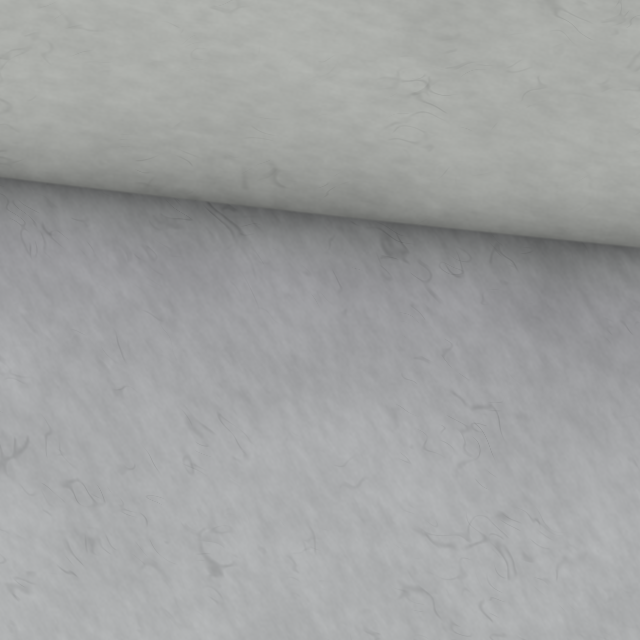
A WebGL 2 fragment shader for this texture:

```glsl
#version 300 es
precision highp float;

uniform vec2 u_resolution;
out vec4 fragColor;

const vec3 ROLL_TINT = vec3(0.995, 1.008, 0.985);
const vec3 SHEET_TINT = vec3(0.992, 1.004, 1.006);
const vec3 COOL_TINT = vec3(0.995, 0.992, 1.022);

float hash(vec2 p) {
  vec3 q = fract(vec3(p.xyx) * 0.1031);
  q += dot(q, q.yzx + 33.33);
  return fract((q.x + q.y) * q.z);
}

float valueNoise(vec2 p) {
  vec2 cell = floor(p);
  vec2 f = fract(p);
  f = f * f * (3.0 - 2.0 * f);
  float low = mix(hash(cell), hash(cell + vec2(1.0, 0.0)), f.x);
  float high = mix(hash(cell + vec2(0.0, 1.0)), hash(cell + 1.0), f.x);
  return mix(low, high, f.y);
}

float fbm(vec2 p, int octaves) {
  float sum = 0.0;
  float amplitude = 0.5;
  float total = 0.0;
  for (int i = 0; i < octaves; i++) {
    sum += amplitude * valueNoise(p);
    total += amplitude;
    amplitude *= 0.55;
    p = mat2(1.6, 1.2, -1.2, 1.6) * p + 17.3;
  }
  return sum / total;
}

vec2 rotate(vec2 p, float angle) {
  float c = cos(angle);
  float s = sin(angle);
  return vec2(c * p.x + s * p.y, c * p.y - s * p.x);
}

// Thin broken strands running along the given angle
float strands(vec2 p, float angle, float scale, float seed) {
  vec2 bend = vec2(fbm(p * 16.0 + seed, 2), fbm(p * 16.0 + seed + 41.0, 2)) - 0.5;
  vec2 q = rotate(p + bend * 0.045, angle) * vec2(0.32, 1.0) * scale + seed;
  float ridge = 1.0 - smoothstep(0.0, 0.09, abs(valueNoise(q) - 0.5));
  float gaps = smoothstep(0.53, 0.76, valueNoise(p * scale * 0.55 + seed * 2.0));
  return ridge * gaps;
}

// Felt tone offset: clouds, brushed grain and dark strands
float felt(vec2 p, float angle, float seed) {
  float clouds = fbm(p * 7.0 + seed, 4) - 0.5;
  vec2 along = rotate(p, angle) * vec2(0.4, 1.0);
  float grain = fbm(along * 85.0 + seed, 3) - 0.5;
  float fuzz = valueNoise(p * 230.0 + seed) - 0.5;
  float patches = smoothstep(0.38, 0.65, fbm(p * 9.0 + seed + 8.0, 3));
  float hairs = strands(p, angle, 48.0, seed) + 0.7 * strands(p, angle + 0.5, 75.0, seed + 5.0);
  return clouds * 0.075 + grain * 0.06 + fuzz * 0.012 - hairs * patches * 0.05;
}

// Height of the lower rim of the roll
float rimHeight(float x) {
  return 0.723 - 0.122 * x + 0.012 * x * x;
}

float rollShade(float d, float x) {
  float turn = 0.19 * exp(-d / 0.08);
  float rim = 0.07 * exp(-d / 0.012);
  return 0.692 - turn - rim - 0.025 * x * smoothstep(0.1, 0.4, d);
}

float sheetShade(float d, float x) {
  float wide = 0.18 * exp(-d / 0.22);
  float contact = 0.15 * exp(-d / mix(0.022, 0.034, smoothstep(0.0, 0.5, x)));
  return 0.697 - wide - contact;
}

void main() {
  vec2 uv = gl_FragCoord.xy / u_resolution;
  float pixel = 1.0 / u_resolution.y;
  float d = uv.y - rimHeight(uv.x);

  // Rolled upper part, with fibres near the horizontal
  float rollTone = rollShade(max(d, 0.0), uv.x) + felt(uv, -0.2, 3.0) * 0.85;
  vec3 roll = rollTone * ROLL_TINT;

  // Flat lower part, with steep fibres
  float below = max(-d, 0.0);
  float sheetTone = sheetShade(below, uv.x) + felt(uv, -1.0, 61.0);
  float coolness = exp(-below / 0.25) * smoothstep(0.02, 0.12, below);
  vec3 sheet = sheetTone * mix(SHEET_TINT, COOL_TINT, coolness);

  // Soft rim between both parts
  float softness = max(0.0025, pixel);
  vec3 color = mix(sheet, roll, smoothstep(-softness, softness, d));
  fragColor = vec4(clamp(color, 0.0, 1.0), 1.0);
}
```
